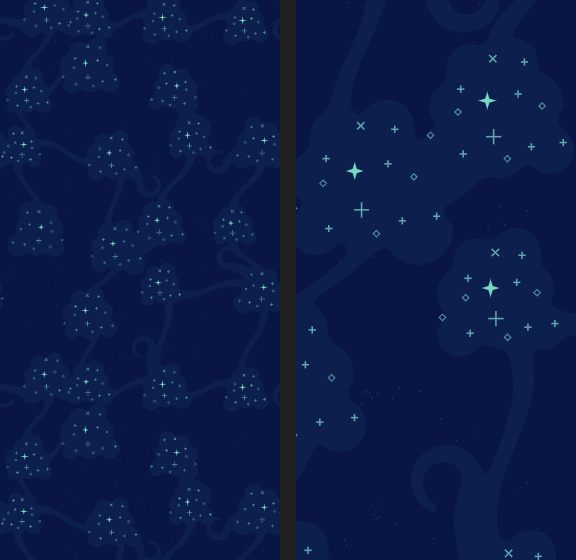
Left, the full canvas; right, a detail of the centre.
Write a Shadertoy shader that draws this pattern.

```glsl
// Night sky of lumpy navy clouds joined by wavy tendrils and curled tails.
// Clouds sit on a jittered, repeating grid; each holds a small constellation
// of sparkles, crosses and diamonds. Faint star dust fills the gaps.

const float TAU = 6.28318;
const vec2 CELL = vec2(0.25, 0.262);

vec2 hash2(vec2 p) {
    vec3 q = fract((p.xyx + 17.3) * vec3(0.1031, 0.1030, 0.0973));
    q += dot(q, q.yzx + 33.33);
    return fract((q.xx + q.yz) * q.zy);
}

vec2 cellHash(vec2 cell, float seed) {
    return hash2(mod(cell, vec2(4.0, 5.0)) * 7.0 + seed * 13.7);
}

bool hasCloud(vec2 cell) {
    float chance = mod(cell.x, 4.0) > 2.5 ? 0.5 : 0.9;
    return cellHash(cell, 1.0).x < chance;
}

vec2 cloudCentre(vec2 cell) {
    return (cell + 0.5 + 0.5 * (cellHash(cell, 2.0) - 0.5)) * CELL;
}

float smoothMin(float a, float b, float k) {
    float h = max(k - abs(a - b), 0.0) / k;
    return min(a, b) - h * h * k * 0.25;
}

// Three-cornered reach shared by cloud lobes and star positions
float corner(float angle) { return cos(3.0 * (angle - TAU * 0.25)); }

float cloudShape(vec2 p, vec2 cell) {
    float d = length(p) - 0.055;
    for (int k = 0; k < 7; k++) {
        float a = float(k) * TAU / 7.0 + 0.3;
        float r = 0.056 + 0.016 * corner(a);
        float lobe = 0.022 + 0.012 * cellHash(cell, 20.0 + float(k)).x;
        d = smoothMin(d, length(p - r * vec2(cos(a), sin(a))) - lobe, 0.015);
    }
    return d;
}

// Wavy ribbon, narrowest halfway
float tendril(vec2 p, vec2 a, vec2 b, float bend) {
    vec2 ab = b - a;
    float t = clamp(dot(p - a, ab) / dot(ab, ab), 0.0, 1.0);
    vec2 side = normalize(vec2(-ab.y, ab.x));
    vec2 q = a + ab * t + side * bend * sin(TAU * t);
    return length(p - q) - 0.010 - 0.05 * (t - 0.5) * (t - 0.5);
}

// Tapering tail that sways one way, then curls up the other way
float curledTail(vec2 p, float heading, float turn) {
    float d = 1.0;
    vec2 at = 0.05 * vec2(cos(heading), sin(heading));
    for (int i = 0; i < 19; i++) {
        vec2 leg = 0.0135 * vec2(cos(heading), sin(heading));
        float t = clamp(dot(p - at, leg) / dot(leg, leg), 0.0, 1.0);
        d = min(d, length(p - at - leg * t) - mix(0.019, 0.005, (float(i) + t) / 19.0));
        at += leg;
        heading += turn * (i < 7 ? -0.14 : 0.40);
    }
    return d;
}

// 0 sparkle, 1 large plus, 2 small plus, 3 diamond ring, 4 diagonal cross
float starShape(vec2 p, int kind) {
    if (kind == 4) p = vec2(p.x + p.y, p.x - p.y) * 0.707;
    p = abs(p);
    float near = min(p.x, p.y), far = max(p.x, p.y);
    if (kind == 0) return (far + 3.2 * near - 0.0105) / 3.2;
    if (kind == 3) return abs(p.x + p.y - 0.0038) * 0.707 - 0.0007;
    float reach = kind == 1 ? 0.0090 : kind == 2 ? 0.0042 : 0.0060;
    return max(near - 0.0009, far - reach);
}

float cover(float d) { return clamp(0.5 - d * iResolution.x, 0.0, 1.0); }

void mainImage(out vec4 fragColor, in vec2 fragCoord) {
    vec2 p = fragCoord / iResolution.x;
    vec2 home = floor(p / CELL);
    float cloud = 1.0, stars = 0.0, sparkles = 0.0;

    for (int j = -1; j <= 1; j++)
    for (int i = -1; i <= 1; i++) {
        vec2 cell = home + vec2(i, j);
        if (!hasCloud(cell)) continue;
        vec2 centre = cloudCentre(cell), h = cellHash(cell, 3.0), g = cellHash(cell, 4.0);
        float size = 0.86 + 0.28 * h.x + (h.y > 0.85 ? 0.3 : 0.0);
        float flip = g.x > 0.6 ? -1.0 : 1.0;
        vec2 q = (p - centre) * vec2(flip, 1.0);
        cloud = smoothMin(cloud, cloudShape(q / size, cell) * size, 0.012);

        // Links to the cells above and to the right
        vec2 up = cell + vec2(0, 1), right = cell + vec2(1, 0);
        float bend = 0.026 * flip;
        if (g.y < 0.7 && hasCloud(up))
            cloud = smoothMin(cloud, tendril(p, centre, cloudCentre(up), bend), 0.012);
        if (h.y < 0.5 && hasCloud(right))
            cloud = smoothMin(cloud, tendril(p, centre, cloudCentre(right), -bend), 0.012);
        if (h.x > 0.55)
            cloud = smoothMin(cloud, curledTail(p - centre, TAU * g.y, flip), 0.012);

        // Constellation on a golden-angle spiral
        for (int s = 0; s < 13; s++) {
            float n = float(s), a = 2.4 * n + 2.2;
            float r = (0.018 + 0.052 * sqrt(n / 13.0)) * (1.0 + 0.2 * corner(a));
            int kind = s < 2 ? s : s == 5 ? 4 : 2 + s % 2;
            float c = cover(starShape(q - size * r * vec2(cos(a), sin(a)), kind));
            if (kind == 0) sparkles = max(sparkles, c);
            else stars = max(stars, c * (kind == 3 ? 0.75 : 0.95));
        }
    }

    // Loose clusters of faint dust
    float dust = 0.0;
    vec2 patchId = floor(p / 0.16), local = fract(p / 0.16);
    vec2 middle = 0.3 + 0.4 * hash2(patchId + 40.0);
    float spread = hash2(patchId + 60.0).x > 0.5 ? 0.4 : 0.9;
    for (int s = 0; s < 8; s++) {
        vec2 at = middle + spread * (hash2(patchId * 9.0 + float(s) * 5.3) - 0.5);
        dust = max(dust, cover(length(local - at) * 0.16 - 0.0009));
    }

    float inside = cover(cloud);
    vec3 colour = mix(vec3(0.035, 0.083, 0.268), vec3(0.048, 0.122, 0.302), inside);
    colour = mix(colour, vec3(0.30, 0.52, 0.62), 0.3 * dust * (1.0 - inside));
    colour = mix(colour, vec3(0.40, 0.70, 0.72), stars);
    colour = mix(colour, vec3(0.45, 0.85, 0.76), sparkles);
    fragColor = vec4(colour, 1.0);
}
```
